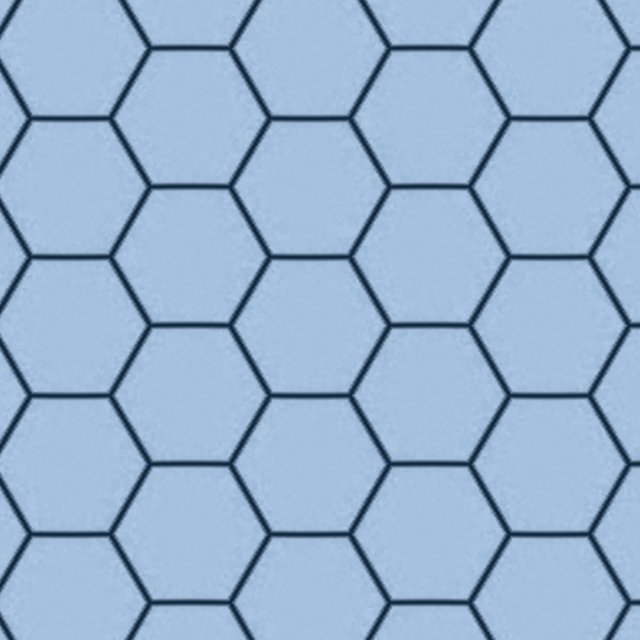
Reproduce this pattern procedurally as a Shadertoy shader.

```glsl
const vec2 PITCH = vec2(0.3743, 0.2166);     // repeat across and up
const vec2 CELL_CENTER = vec2(0.4844, 0.4908);
const float STAGGER = 0.0012;                // uneven height of alternate columns
const float FLAT_REACH = 0.0084;             // soft half width of level edges
const float SLANT_REACH = 0.0096;            // soft half width of sloping edges
const float WOBBLE = 0.0006;                 // roughness of sloping edges
const float WOBBLE_FREQ = 720.0;
const float GRAIN_CELLS = 135.0;
const float GRAIN_STRENGTH = 0.034;
const float GRAIN_REACH = 0.065;             // how far grain spreads from edges
const float HALO_STRENGTH = 0.012;
const vec3 FILL = vec3(0.646, 0.755, 0.872);
const vec3 INK = vec3(0.055, 0.145, 0.235);
const float TAU = 6.2831853;
const vec2 HEX = vec2(1.7320508, 1.0);

vec2 hash2(vec2 p) {
    vec3 q = fract(p.xyx * vec3(0.1031, 0.1030, 0.0973));
    q += dot(q, q.yzx + 33.33);
    return fract((q.xx + q.yz) * q.zy);
}

// Offset from the centre of the nearest hexagon, whose height is one
vec2 hexOffset(vec2 p) {
    vec2 a = mod(p + 0.5 * HEX, HEX) - 0.5 * HEX;
    vec2 b = mod(p, HEX) - 0.5 * HEX;
    return dot(a, a) < dot(b, b) ? a : b;
}

// Cellular noise: a signed soft speck around each nearest point
float cellularGrain(vec2 p) {
    vec2 cell = floor(p);
    float nearest = 9.0;
    float tone = 0.0;
    for (int y = -1; y <= 1; y++) {
        for (int x = -1; x <= 1; x++) {
            vec2 id = cell + vec2(x, y);
            vec2 offset = id + hash2(id) - p;
            float d = dot(offset, offset);
            if (d < nearest) {
                nearest = d;
                tone = hash2(id + 71.0).x * 2.0 - 1.0;
            }
        }
    }
    return tone * (1.0 - smoothstep(0.05, 0.75, nearest));
}

void mainImage(out vec4 fragColor, in vec2 fragCoord) {
    vec2 uv = fragCoord / iResolution.y;
    float pixel = 1.0 / iResolution.y;

    // Hexagonal lattice with a slight column stagger
    vec2 p = uv - CELL_CENTER;
    p.y += STAGGER * cos(TAU * p.x / PITCH.x);
    vec2 h = abs(hexOffset(p / PITCH * HEX));
    float flatDist = (0.5 - h.y) * PITCH.y;
    float slantDist = (0.5 - dot(h, HEX.yx * vec2(0.8660254, 0.2886751))) * PITCH.y;
    float edgeDist = min(flatDist, slantDist);

    // Soft ink lines, a little rough along the slopes
    float rough = WOBBLE * sin(uv.y * WOBBLE_FREQ) * sin(uv.x * WOBBLE_FREQ * 0.83 + 1.0);
    float flatInk = 1.0 - smoothstep(0.0, max(FLAT_REACH, 1.5 * pixel), flatDist);
    float slantInk = 1.0 - smoothstep(0.0, max(SLANT_REACH, 1.5 * pixel), slantDist + rough);
    float ink = max(flatInk, slantInk);

    // Mottled fill, strongest beside the slopes and clean in the middle
    float nearEdge = 1.0 - smoothstep(0.005, GRAIN_REACH, edgeDist);
    float nearSlope = 1.0 - smoothstep(0.005, GRAIN_REACH, slantDist);
    float grain = cellularGrain(uv * GRAIN_CELLS) * mix(0.15, 1.0, max(nearSlope, 0.4 * nearEdge));
    float halo = 1.0 - smoothstep(0.006, 0.022, edgeDist);
    vec3 fill = FILL + GRAIN_STRENGTH * grain * vec3(1.0, 0.9, 0.7) - HALO_STRENGTH * halo;

    fragColor = vec4(mix(fill, INK, ink), 1.0);
}
```
